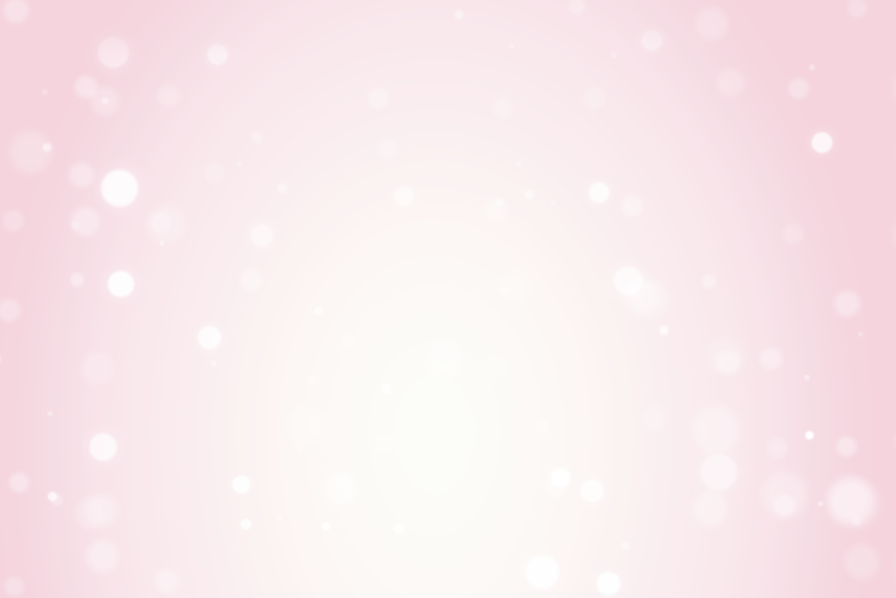
A Shadertoy shader for this background:

```glsl
const vec3 CREAM = vec3(0.990, 0.988, 0.974);
const vec3 BLUSH = vec3(0.988, 0.968, 0.960);
const vec3 PETAL = vec3(0.977, 0.918, 0.932);
const vec3 ROSE = vec3(0.969, 0.884, 0.910);
const vec3 EDGE_PINK = vec3(0.959, 0.832, 0.870);

const vec2 GLOW_CENTER = vec2(0.485, 0.28); // x as a share of the width
const float STRETCH_UP = 1.35;
const float STRETCH_DOWN = 1.6;

const float HAZE_CELL = 0.115;
const float MOTE_CELL = 0.075;
const float SPARK_CELL = 0.165;
const float HALO_SCALE = 1.9;

// Three independent values in 0..1 for a cell
vec3 hash3(vec2 cell, float seed) {
    vec3 q = fract(vec3(cell.xyx + seed) * vec3(0.1031, 0.1030, 0.0973));
    q += dot(q, q.yxz + 33.33);
    return fract((q.xxy + q.yzz) * q.zyx);
}

// Pale glow, tall above its center and fading to pink at the sides
vec3 backdrop(vec2 p, float aspect) {
    vec2 d = p - GLOW_CENTER * vec2(aspect, 1.0);
    d.x *= 1.5 / aspect;
    d.y /= d.y > 0.0 ? STRETCH_UP : STRETCH_DOWN;
    float r = length(d);
    vec3 color = mix(CREAM, BLUSH, smoothstep(0.02, 0.28, r));
    color = mix(color, PETAL, smoothstep(0.20, 0.50, r));
    color = mix(color, ROSE, smoothstep(0.44, 0.63, r));
    return mix(color, EDGE_PINK, smoothstep(0.56, 0.75, r));
}

float disc(float dist, float radius, float blur) {
    float edge = radius * blur + 1.0 / iResolution.y;
    return 1.0 - smoothstep(radius - edge, radius + edge, dist);
}

// One jittered disc per cell; density follows the distance from the middle
float bokeh(vec2 p, float aspect, float size, vec2 radii, float blur,
            vec2 density, float halo, float seed) {
    vec2 grid = p / size + seed * 0.37;
    vec2 cell = floor(grid);
    vec3 place = hash3(cell, seed);
    vec3 style = hash3(cell, seed + 57.0);

    float radius = mix(radii.x, radii.y, pow(style.x, 2.2));
    float extent = radius * max(1.0 + blur, HALO_SCALE * halo) / size;
    vec2 center = mix(vec2(extent), vec2(1.0 - extent), place.xy);
    float dist = length(grid - cell - center) * size;

    float middleX = ((cell.x + 0.5 - seed * 0.37) * size) / aspect;
    float side = smoothstep(0.18, 0.46, abs(middleX - GLOW_CENTER.x));
    float present = step(place.z, mix(density.x, density.y, side));

    float core = disc(dist, radius, blur) * mix(0.5, 1.0, style.y);
    float fringe = 1.0 - smoothstep(0.0, radius * HALO_SCALE, dist);
    return present * max(core, halo * 0.7 * fringe);
}

void mainImage(out vec4 fragColor, in vec2 fragCoord) {
    vec2 p = fragCoord / iResolution.y;
    float aspect = iResolution.x / iResolution.y;
    vec3 color = backdrop(p, aspect);

    // Large, blurred haze discs in two overlapping sheets
    for (int i = 0; i < 2; i++) {
        float haze = bokeh(p, aspect, HAZE_CELL, vec2(0.016, 0.040), 0.32,
                           vec2(0.20, 0.42), 0.0, 3.0 + 8.0 * float(i));
        color = mix(color, vec3(1.0), 0.36 * haze);
    }

    // Small faint motes, mostly along the sides
    float motes = bokeh(p, aspect, MOTE_CELL, vec2(0.004, 0.013), 0.3,
                        vec2(0.10, 0.25), 0.0, 23.0);
    color = mix(color, vec3(1.0), 0.45 * motes);

    // Bright sparks, fewer near the top and the outer edges
    float sparks = bokeh(p, aspect, SPARK_CELL, vec2(0.007, 0.032), 0.14,
                         vec2(0.70, 0.28), 0.5, 41.0);
    sparks *= 1.0 - 0.8 * smoothstep(0.86, 1.0, p.y);
    color = mix(color, vec3(1.0), sparks);

    fragColor = vec4(color, 1.0);
}
```
